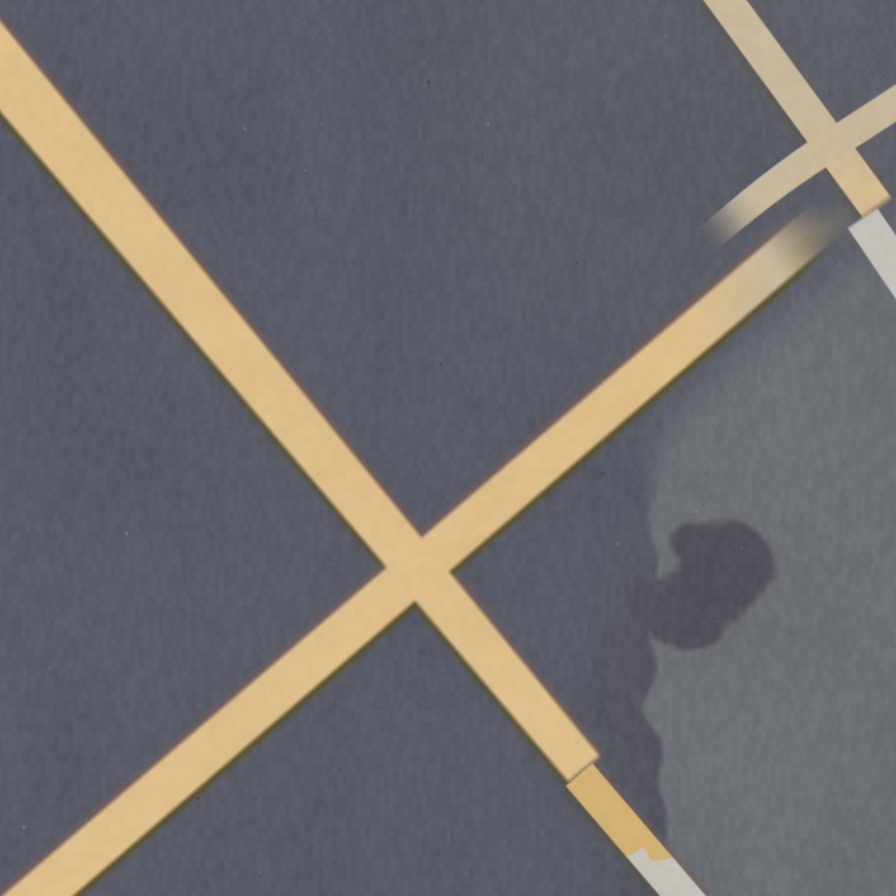
Reproduce this pattern procedurally as a WebGL 1 fragment shader.

```glsl
precision highp float;
// Slate tiles parted by tan diagonal bands, with two crossings, a damp stain and worn seams.
uniform vec2 u_resolution;

const vec3 SLATE = vec3(0.345, 0.354, 0.397);
const vec3 SLATE_PALE = vec3(0.362, 0.374, 0.405);
const vec3 SLATE_WORN = vec3(0.422, 0.434, 0.452);
const vec3 STAIN = vec3(0.315, 0.320, 0.350);
const vec3 TAN = vec3(0.865, 0.742, 0.540);
const vec3 OCHRE = vec3(0.820, 0.690, 0.450);
const vec3 SAND = vec3(0.780, 0.720, 0.610);
const vec3 CHALK = vec3(0.770, 0.755, 0.730);
const vec3 SMEAR = vec3(0.480, 0.455, 0.420);
const vec3 OLIVE = vec3(0.350, 0.320, 0.170);
const vec3 UMBER = vec3(0.460, 0.370, 0.340);
const float FRINGE = 0.011;      // width of the coloured rim beside a band
const float BLURRED_EDGE = 0.0035;
const float CRISP_EDGE = 0.0018;
const float GRAIN = 0.032;       // strength of the stone grain
const float SPECK_CELLS = 60.0;
const float SPECK_SHARE = 0.012; // share of cells that hold a speck

float hash(vec2 p) {
  vec3 q = fract(vec3(p.xyx) * 0.1031);
  q += dot(q, q.yzx + 33.33);
  return fract((q.x + q.y) * q.z);
}

float noise(vec2 p) {
  vec2 i = floor(p), f = fract(p);
  f = f * f * (3.0 - 2.0 * f);
  return mix(mix(hash(i), hash(i + vec2(1.0, 0.0)), f.x),
             mix(hash(i + vec2(0.0, 1.0)), hash(i + 1.0), f.x), f.y);
}

float smoothMin(float a, float b, float k) {
  float h = max(k - abs(a - b), 0.0) / k;
  return min(a, b) - h * h * k * 0.25;
}

// Tapered band from a to b: x = distance to its edge, y = signed side, z = end fade.
vec3 band(vec2 p, vec2 a, vec2 b, vec2 halfWidth, vec2 endFade) {
  float len = length(b - a);
  vec2 dir = (b - a) / len;
  float along = dot(p - a, dir);
  float side = dot(p - a, vec2(-dir.y, dir.x));
  float w = mix(halfWidth.x, halfWidth.y, clamp(along / len, 0.0, 1.0));
  float ends = smoothstep(0.0, endFade.x, along) * smoothstep(0.0, endFade.y, len - along);
  return vec3(abs(side) - w, side, ends);
}

void addFringe(inout vec3 col, vec3 b, float strength) {
  float rim = 1.0 - smoothstep(0.2 * FRINGE, FRINGE, b.x);
  col = mix(col, b.y < 0.0 ? OLIVE : UMBER, rim * b.z * strength);
}

void addBand(inout vec3 col, vec3 b, vec3 tint, float soft) {
  col = mix(col, tint, (1.0 - smoothstep(-soft, soft, b.x)) * b.z);
}

// Lobes of the damp patch, joined smoothly.
float stainDistance(vec2 p) {
  float d = length(p - vec2(0.818, 0.370)) - 0.045;
  d = smoothMin(d, length(p - vec2(0.768, 0.312)) - 0.038, 0.06);
  d = smoothMin(d, length(p - vec2(0.774, 0.394)) - 0.025, 0.02);
  return smoothMin(d, length(p - vec2(0.735, 0.325)) - 0.030, 0.02);
}

vec3 slate(vec2 p, float rising) {
  vec3 col = mix(SLATE, SLATE_PALE, smoothstep(0.35, 1.0, p.y) * smoothstep(0.2, 0.9, p.x));

  // Worn tile on the right, with a ragged seam that softens upward
  float ragged = (noise(vec2(3.0, p.y * 24.0)) - 0.5) * 0.020;
  float blur = 0.005 + 0.09 * smoothstep(0.42, 0.62, p.y);
  float seam = p.x - 0.724 - ragged - 0.016 * smoothstep(0.25, 0.08, p.y);
  float worn = smoothstep(-blur, blur, seam) * smoothstep(0.015, 0.09, -rising);
  float shade = smoothstep(-0.10, -0.01, seam) * (1.0 - smoothstep(0.25, 0.50, p.y));
  col = mix(col, STAIN, shade * 0.7);
  col = mix(col, SLATE_WORN, worn);

  float wobble = (noise(p * 45.0) - 0.5) * 0.008;
  col = mix(col, STAIN, 1.0 - smoothstep(-0.006, 0.006, stainDistance(p) + wobble));

  // Upright grain and sparse specks
  float grain = noise(p * vec2(190.0, 85.0)) + 0.6 * noise(p * 310.0) - 0.8;
  col += GRAIN * grain + 0.02 * (noise(p * vec2(14.0, 6.0)) - 0.5);
  vec2 cell = floor(p * SPECK_CELLS);
  vec2 spot = 0.25 + 0.5 * vec2(hash(cell + 17.0), hash(cell + 41.0));
  float speck = 1.0 - smoothstep(0.04, 0.18, length(fract(p * SPECK_CELLS) - spot));
  speck *= step(hash(cell + 7.0), SPECK_SHARE);
  return col + speck * (hash(cell + 29.0) - 0.4) * 0.16;
}

void main() {
  vec2 p = gl_FragCoord.xy / u_resolution;
  float pixel = 0.8 / min(u_resolution.x, u_resolution.y);
  float crisp = max(CRISP_EDGE, pixel), blurred = max(BLURRED_EDGE, pixel);
  vec2 bent = p + vec2(0.0, 0.9 * pow(max(0.92 - p.x, 0.0), 2.0));

  // Main crossing
  vec3 falling = band(p, vec2(-0.130, 1.082), vec2(0.655, 0.138), vec2(0.034, 0.0225), vec2(0.01, 0.010));
  vec3 rising = band(p, vec2(-0.078, -0.103), vec2(0.925, 0.758), vec2(0.026, 0.023), vec2(0.01, 0.090));
  vec3 patched = band(p, vec2(0.645, 0.137), vec2(0.781, -0.022), vec2(0.0195), vec2(0.004, 0.01));
  // Upper right crossing
  vec3 farFalling = band(p, vec2(0.790, 1.026), vec2(0.982, 0.764), vec2(0.0195), vec2(0.01, 0.012));
  vec3 farRising = band(bent, vec2(0.785, 0.745), vec2(1.029, 0.904), vec2(0.0175), vec2(0.07, 0.01));
  vec3 farPatched = band(p, vec2(0.961, 0.759), vec2(1.029, 0.659), vec2(0.020), vec2(0.006, 0.01));
  // Blurred drag mark past the end of the rising band
  vec3 drag = band(p, vec2(0.830, 0.710), vec2(0.970, 0.765), vec2(0.012), vec2(0.06, 0.06));

  vec3 col = slate(p, rising.y);
  addBand(col, drag, SMEAR, 0.022);
  addFringe(col, falling, 0.7);
  addFringe(col, rising, 0.85);
  addFringe(col, patched, 0.4);
  addFringe(col, farFalling, 0.25);

  float mottle = 0.02 * (noise(p * 110.0) + noise(p * 24.0) - 1.0);
  float chipped = 1.0 - smoothstep(0.040, 0.046, p.y + 0.03 * (noise(p * 60.0) - 0.5));
  addBand(col, farPatched, CHALK + mottle, crisp);
  addBand(col, farRising, SAND + mottle, crisp);
  addBand(col, farFalling, mix(SAND, TAN, 0.6 - 0.6 * smoothstep(0.78, 0.86, p.y)) + mottle, crisp);
  addBand(col, patched, mix(OCHRE, CHALK, chipped) + mottle, crisp);
  addBand(col, rising, mix(TAN, SAND, smoothstep(0.75, 0.88, p.x)) + mottle, blurred);
  addBand(col, falling, TAN + mottle, blurred);

  gl_FragColor = vec4(clamp(col, 0.0, 1.0), 1.0);
}
```
